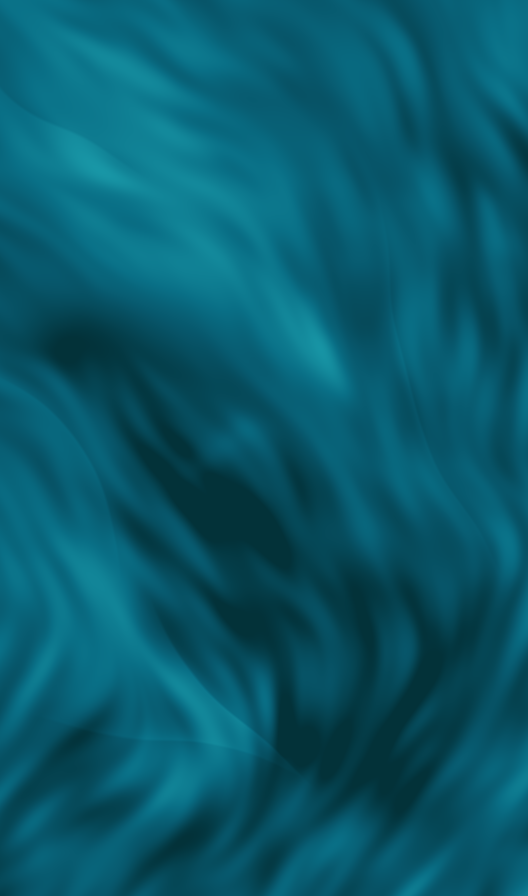
A WebGL 1 fragment shader for this background:

```glsl
precision highp float;
// Silky teal background: broad soft pools of light and shadow, crossed by
// fine strands made by averaging noise along a curving flow field, with a
// few thin one-sided folds. Lengths are in units of the canvas height.

uniform vec2 u_resolution;

const vec3 DEEP   = vec3(0.010, 0.195, 0.225);
const vec3 TEAL   = vec3(0.028, 0.340, 0.420);
const vec3 BRIGHT = vec3(0.035, 0.435, 0.525);
const vec3 LIGHT  = vec3(0.100, 0.600, 0.660);
const float TEAL_TONE = 0.4;       // tones at which the ramp reaches
const float BRIGHT_TONE = 0.63;    // TEAL and BRIGHT
const float BASE_TONE = 0.38;
const float TOP_GAIN = 0.11;       // extra tone towards the top
const float STRAND_GAIN = 1.65;
const float STRAND_SHIFT = 0.12;   // how far strands push the pools
const float CALM_GAIN = 0.45;      // strand strength in the upper left
const float COARSE = 17.0;         // strand noise cells per height
const float FINE = 44.0;
const float FINE_SHARE = 0.66;
const float STEP_LENGTH = 0.0065;
const int STEPS = 10;
const float WOBBLE = 0.9;
const float WARP = 0.06;
const float FOLD_EDGE = 0.004;
const float FOLD_FADE = 0.016;

float hash(vec2 p) {
  return fract(sin(dot(p, vec2(127.1, 311.7))) * 43758.5453);
}

float noise(vec2 p) {
  vec2 i = floor(p), f = fract(p);
  f = f * f * f * (f * (f * 6.0 - 15.0) + 10.0);
  return mix(mix(hash(i), hash(i + vec2(1.0, 0.0)), f.x),
             mix(hash(i + vec2(0.0, 1.0)), hash(i + 1.0), f.x), f.y);
}

// Diagonal at upper left, steep at the right, rising in the lower corners.
vec2 flowDirection(vec2 p) {
  float angle = mix(2.4, 1.8, smoothstep(0.15, 0.42, p.x + 0.25 * (0.6 - p.y)));
  angle = mix(1.0, angle, smoothstep(0.25, 0.45, p.x + p.y));
  angle = mix(angle, 0.87, smoothstep(0.1, 0.35, p.x - p.y));
  angle += (noise(p * 9.0 + 3.0) - 0.5) * WOBBLE;
  return vec2(cos(angle), sin(angle));
}

float grain(vec2 p) {
  return mix(noise(p * COARSE + 17.0), noise(p * FINE), FINE_SHARE) - 0.5;
}

// Weighted average of the grain, walking both ways along the flow.
float strands(vec2 p) {
  vec2 ahead = p, behind = p;
  float sum = grain(p), total = 1.0;
  for (int i = 1; i <= STEPS; i++) {
    ahead += flowDirection(ahead) * STEP_LENGTH;
    behind -= flowDirection(behind) * STEP_LENGTH;
    float weight = 1.0 - float(i) / float(STEPS + 1);
    sum += weight * (grain(ahead) + grain(behind));
    total += 2.0 * weight;
  }
  return sum / total;
}

// Soft elliptical patch; radii are along and across its angle.
float pool(vec2 p, vec2 centre, vec2 radii, float angle) {
  float c = cos(angle), s = sin(angle);
  vec2 q = p - centre;
  q = vec2(c * q.x + s * q.y, c * q.y - s * q.x) / radii;
  return exp(-dot(q, q));
}

// Bowed crease from a to b: crisp on one side, fading on the other.
float fold(vec2 p, vec2 a, vec2 b, float bend) {
  vec2 along = b - a, q = p - a;
  float h = clamp(dot(q, along) / dot(along, along), 0.0, 1.0);
  float arch = 4.0 * h * (1.0 - h);
  float d = (along.x * q.y - along.y * q.x) / length(along) - bend * arch;
  return arch * smoothstep(-FOLD_EDGE, 0.0, d) * exp(-max(d, 0.0) / FOLD_FADE);
}

float pools(vec2 p) {
  float t = BASE_TONE + TOP_GAIN * p.y;
  // Light
  t += 0.33 * pool(p, vec2(0.17, 0.86), vec2(0.25, 0.08), -0.84);
  t += 0.29 * pool(p, vec2(0.12, 0.755), vec2(0.16, 0.04), -0.72);
  t += 0.18 * pool(p, vec2(0.29, 0.66), vec2(0.14, 0.05), -0.75);
  t += 0.25 * pool(p, vec2(0.04, 0.36), vec2(0.11, 0.05), -0.35);
  t += 0.31 * pool(p, vec2(0.55, 0.07), vec2(0.15, 0.04), 0.82);
  t += 0.15 * pool(p, vec2(0.56, 0.89), vec2(0.13, 0.04), -1.15);
  t += 0.08 * pool(p, vec2(0.51, 0.56), vec2(0.17, 0.09), 1.75);
  t += 0.17 * pool(p, vec2(0.255, 0.49), vec2(0.06, 0.018), 0.65);
  // Shadow
  t -= 0.45 * pool(p, vec2(0.10, 0.595), vec2(0.13, 0.05), -0.42);
  t -= 0.29 * pool(p, vec2(0.22, 0.45), vec2(0.10, 0.06), -1.0);
  t -= 0.24 * pool(p, vec2(0.35, 0.40), vec2(0.17, 0.10), -0.5);
  t -= 0.29 * pool(p, vec2(0.47, 0.23), vec2(0.15, 0.06), 1.1);
  t -= 0.23 * pool(p, vec2(0.33, 0.22), vec2(0.14, 0.05), -0.95);
  t -= 0.30 * pool(p, vec2(0.485, 0.91), vec2(0.18, 0.035), -1.05);
  t -= 0.20 * pool(p, vec2(0.0, 0.0), vec2(0.13, 0.07), 0.6);
  return t;
}

// Colour ramp through four teals.
vec3 tealRamp(float tone) {
  vec3 colour = mix(DEEP, TEAL, clamp(tone / TEAL_TONE, 0.0, 1.0));
  colour = mix(colour, BRIGHT, clamp((tone - TEAL_TONE) / (BRIGHT_TONE - TEAL_TONE), 0.0, 1.0));
  return mix(colour, LIGHT, clamp((tone - BRIGHT_TONE) / (1.0 - BRIGHT_TONE), 0.0, 1.0));
}

void main() {
  vec2 p = gl_FragCoord.xy / u_resolution.y;
  float strand = strands(p);
  vec2 flow = flowDirection(p);
  vec2 warp = vec2(noise(p * 8.0 + 31.0), noise(p * 8.0 + 57.0)) - 0.5;
  vec2 q = p + WARP * warp + STRAND_SHIFT * strand * vec2(-flow.y, flow.x);
  float calm = smoothstep(0.05, 0.5, p.y - p.x);
  float tone = pools(q) + STRAND_GAIN * strand * mix(1.0, CALM_GAIN, calm);

  // Folds follow the slow warp only, so they stay crisp
  vec2 r = p + 0.4 * WARP * warp;
  tone += 0.18 * fold(r, vec2(0.35, 0.12), vec2(0.17, 0.33), 0.015);
  tone += 0.12 * fold(r, vec2(0.14, 0.34), vec2(-0.02, 0.59), -0.04);
  tone += 0.10 * fold(r, vec2(0.56, 0.35), vec2(0.41, 0.79), 0.02);
  tone -= 0.11 * fold(r, vec2(-0.03, 0.95), vec2(0.17, 0.80), -0.01);
  tone += 0.10 * fold(r, vec2(0.03, 0.20), vec2(0.35, 0.13), 0.01);

  gl_FragColor = vec4(tealRamp(tone), 1.0);
}
```
